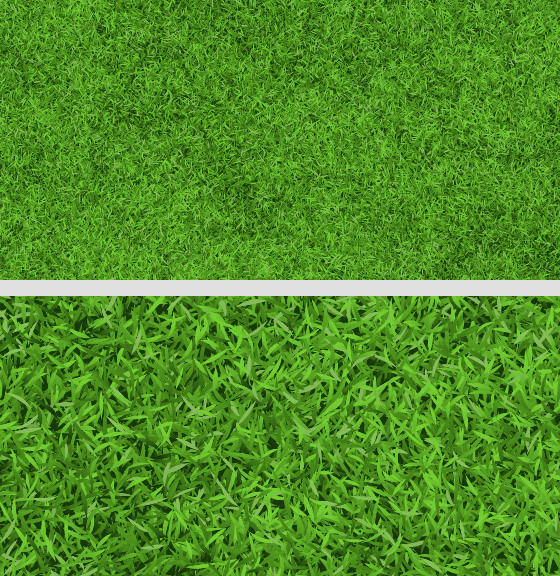
Top, the full canvas; bottom, a detail of the centre.
Reproduce this texture procedurally as a Shadertoy shader.

```glsl
const int LAYERS = 13;
const float CELL = 0.022;          // one blade per cell and layer
const vec3 SOIL_SHADE = vec3(0.09, 0.22, 0.03);
const vec3 DARK_GREEN = vec3(0.23, 0.45, 0.085);
const vec3 MID_GREEN = vec3(0.29, 0.55, 0.10);
const vec3 FRESH_GREEN = vec3(0.35, 0.65, 0.14);
const vec3 LIT_GREEN = vec3(0.45, 0.80, 0.19);
const vec3 PALE_GLINT = vec3(0.54, 0.75, 0.37);

vec3 hash33(vec3 p) {
    p = fract(p * vec3(0.1031, 0.1030, 0.0973));
    p += dot(p, p.yxz + 33.33);
    return fract((p.xxy + p.yxx) * p.zyx);
}

float valueNoise(vec2 p, float seed) {
    vec2 i = floor(p);
    vec2 f = fract(p);
    f = f * f * (3.0 - 2.0 * f);
    float a = hash33(vec3(i, seed)).x;
    float b = hash33(vec3(i + vec2(1.0, 0.0), seed)).x;
    float c = hash33(vec3(i + vec2(0.0, 1.0), seed)).x;
    float d = hash33(vec3(i + 1.0, seed)).x;
    return mix(mix(a, b, f.x), mix(c, d, f.x), f.y);
}

float span(float from, float to, float t) {
    return clamp((t - from) / (to - from), 0.0, 1.0);
}

// Tone 0 is deep shade, tone 1 is full sun
vec3 grassRamp(float tone) {
    vec3 color = mix(SOIL_SHADE, DARK_GREEN, span(0.0, 0.2, tone));
    color = mix(color, MID_GREEN, span(0.2, 0.45, tone));
    color = mix(color, FRESH_GREEN, span(0.45, 0.7, tone));
    return mix(color, LIT_GREEN, span(0.7, 1.0, tone));
}

// Blade frame: x runs from root (-1) to tip (1), y is the distance across
vec2 bladeFrame(vec2 p, float angle, float halfLength, float bend) {
    vec2 axis = vec2(cos(angle), sin(angle));
    float along = dot(p, axis) / halfLength;
    float across = dot(p, vec2(-axis.y, axis.x));
    return vec2(along, across - bend * halfLength * along * along);
}

float bladeMask(vec2 frame, float halfWidth, float pixel) {
    float edge = halfWidth * (1.0 - frame.x * frame.x);
    return 1.0 - smoothstep(edge - 0.5 * pixel, edge + 0.5 * pixel, abs(frame.y));
}

// Paints one layer of scattered blades over the colour below
vec3 paintLayer(vec3 color, vec2 uv, float layer, float depth,
                float patchTone, float lean, float pixel) {
    vec2 grid = uv / CELL + hash33(vec3(layer, 7.0, 3.0)).xy * 9.0;
    vec2 home = floor(grid);
    for (int y = -1; y <= 1; y++) {
        for (int x = -1; x <= 1; x++) {
            vec2 cell = home + vec2(x, y);
            vec3 place = hash33(vec3(cell, layer + 11.0));
            vec3 look = hash33(vec3(cell, layer + 57.0));
            vec2 offset = (grid - cell - place.xy) * CELL;

            float angle = 1.57 + (place.z - 0.5) * 2.8 + lean;
            float halfLength = mix(0.011, 0.020, look.x);
            float bend = (fract(look.x * 17.0) - 0.5) * 0.5;
            vec2 frame = bladeFrame(offset, angle, halfLength, bend);
            float halfWidth = mix(0.0017, 0.0028, fract(look.y * 13.0));
            float mask = bladeMask(frame, halfWidth, pixel);

            float tone = 0.95 * look.y + 0.5 * depth - 0.34
                       + 0.15 * clamp(frame.x, -1.0, 1.0) + patchTone;
            float glint = step(0.91, look.z) * smoothstep(0.3, 0.8, depth);
            vec3 bladeColor = mix(grassRamp(tone), PALE_GLINT, glint * 0.9);
            color = mix(color, bladeColor, mask);
        }
    }
    return color;
}

void mainImage(out vec4 fragColor, in vec2 fragCoord) {
    vec2 uv = fragCoord / iResolution.y;
    float pixel = 1.0 / iResolution.y;

    // Broad patches and small tufts vary the light
    float broad = valueNoise(uv * 3.5, 101.0) - 0.5;
    float tufts = valueNoise(uv * 17.0, 131.0) - 0.5;
    float patchTone = 0.18 * broad + 0.28 * tufts;
    float lean = 1.2 * (valueNoise(uv * 2.5, 151.0) - 0.5);

    // Blades from the shaded floor up to the sunlit top
    vec3 color = SOIL_SHADE;
    for (int i = 0; i < LAYERS; i++) {
        float depth = float(i) / float(LAYERS - 1);
        color = paintLayer(color, uv, float(i), depth, patchTone, lean, pixel);
    }
    fragColor = vec4(color, 1.0);
}
```
